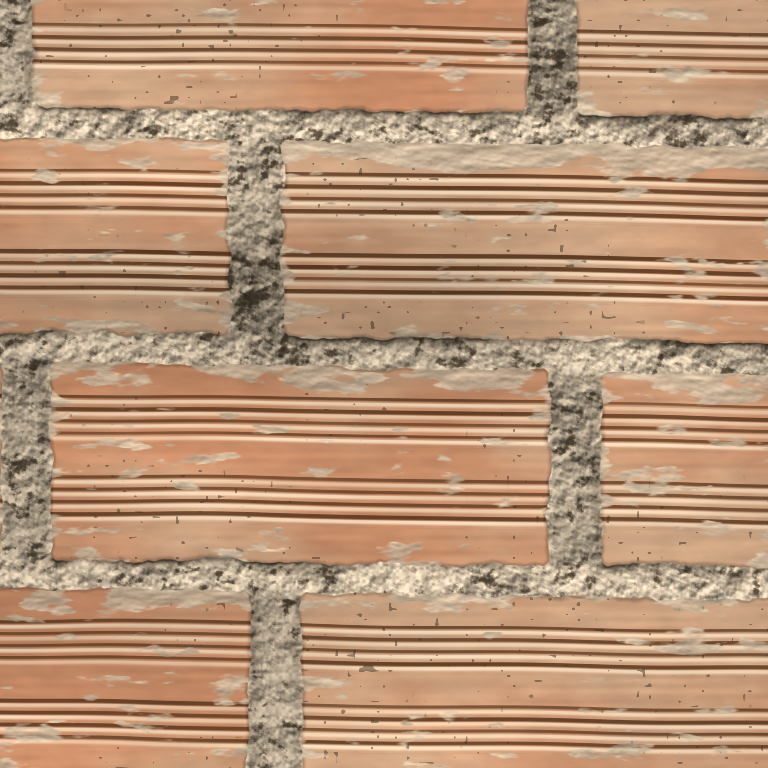
Write a WebGL 1 fragment shader that draws this texture.

```glsl
precision highp float;
// Weathered wall of ribbed clay blocks in a staggered bond with coarse mortar.
// Rounded-box distances lay out the blocks, a periodic profile cuts the ribs,
// and lit fractal noise gives the crumbly joints, smears and stains.
uniform vec2 u_resolution;

#define PITCH vec2(0.71, 0.294)       // block spacing
#define BLOCK vec2(0.65, 0.257)       // block size
#define ORIGIN vec2(0.357, -0.039)    // lower left corner of the first cell
#define STAGGER 0.31                  // shift of every other course
#define DRIFT 0.012                   // extra shift per course
#define TILT 0.014                    // sag of the courses to the right
#define RIB_PITCH 0.0625              // rib spacing in block heights
#define EDGE_ROUGHNESS 0.014
#define SMEAR_LEVEL 0.66              // lower leaves more mortar on the clay
#define GRAIN 0.3                     // strength of the mortar speckle

const vec3 CLAY = vec3(0.745, 0.52, 0.385);
const vec3 CLAY_PALE = vec3(0.765, 0.615, 0.49);
const vec3 CREAM = vec3(0.94, 0.85, 0.735);
const vec3 GROOVE = vec3(0.34, 0.21, 0.12);
const vec3 MORTAR = vec3(0.735, 0.67, 0.58);
const vec3 PIT = vec3(0.23, 0.19, 0.135);

float hash(vec2 p) {
  vec3 q = fract(p.xyx * 0.1031);
  q += dot(q, q.yzx + 33.33);
  return fract((q.x + q.y) * q.z);
}

float noise(vec2 p) {
  vec2 i = floor(p), f = fract(p);
  f = f * f * (3.0 - 2.0 * f);
  return mix(mix(hash(i), hash(i + vec2(1, 0)), f.x),
             mix(hash(i + vec2(0, 1)), hash(i + vec2(1, 1)), f.x), f.y);
}

float fbm(vec2 p) {
  float sum = 0.0, gain = 0.52;
  for (int i = 0; i < 4; i++) {
    sum += gain * noise(p);
    p = mat2(0.8, 0.6, -0.6, 0.8) * p * 2.03 + 17.3;
    gain *= 0.52;
  }
  return sum;
}

// Slope facing the light, which comes from the upper left
float relief(vec2 p, vec2 scale, float reach) {
  return fbm(p * scale) - fbm((p + reach * vec2(-0.5, 1.0)) * scale);
}

float band(float t, float lo, float hi) {
  return smoothstep(lo - 0.006, lo + 0.006, t) * (1.0 - smoothstep(hi - 0.006, hi + 0.006, t));
}

vec3 mortarColor(vec2 p, float headJoint) {
  float lit = 1.1 * relief(p, vec2(26.0, 34.0), 0.007) + 1.2 * relief(p, vec2(80.0, 95.0), 0.004);
  float coarse = fbm(p * 11.0 + 4.0) - 0.48;
  vec3 color = MORTAR * clamp(1.0 + lit + 0.6 * coarse, 0.4, 1.22);
  float hollow = fbm(p * 70.0 + 9.0) + 0.4 * lit + 0.35 * coarse - 0.05 * headJoint;
  color = mix(color, PIT, 0.75 * (1.0 - smoothstep(0.14, 0.4, hollow)));
  color *= 1.0 + GRAIN * (noise(p * 230.0) - 0.5);
  return color * (1.0 - 0.16 * headJoint);
}

// t runs from the top (0) to the bottom (1) of the block
vec3 clayColor(vec2 p, float t, vec2 id) {
  float stain = fbm(p * vec2(4.0, 9.0) + id * 5.0);
  float streak = noise(p * vec2(7.0, 150.0) + id * 11.0);
  float paleness = smoothstep(0.25, 0.8, stain + 0.4 * (hash(id + 21.0) - 0.5));
  vec3 color = mix(CLAY, CLAY_PALE, paleness);
  color *= 0.94 + 0.1 * streak + 0.12 * (fbm(p * vec2(30.0, 70.0)) - 0.48);

  // Two groups of four ribs: sharp shadowed groove, lit ledge, clay
  float ribbed = band(t, 0.155, 0.405) + band(t, 0.565, 0.815);
  float rib = (t - (t < 0.48 ? 0.155 : 0.565)) / RIB_PITCH;
  float u = fract(rib);
  float depth = hash(vec2(floor(rib) + (t < 0.48 ? 0.0 : 9.0), dot(id, vec2(7.0, 3.0)) + 50.0));
  float wear = noise(p * vec2(5.0, 60.0) + 6.0);
  float groove = smoothstep(0.0, 0.1, u) * (1.0 - smoothstep(0.2 + 0.12 * depth, 0.38 + 0.12 * depth, u));
  float ledge = smoothstep(0.38, 0.52, u) * (1.0 - smoothstep(0.62, 0.9, u));
  color = mix(color, CREAM, ribbed * ledge * (0.5 + 0.45 * wear));
  color = mix(color, GROOVE, ribbed * groove * (0.65 + 0.2 * depth + 0.15 * wear));

  // Rare tiny chips
  float chips = smoothstep(0.9, 0.94, noise(p * vec2(130.0, 150.0))) * smoothstep(0.5, 0.6, stain);
  return mix(color, PIT, 0.5 * chips);
}

void main() {
  vec2 p = gl_FragCoord.xy / u_resolution;
  float pixel = 1.0 / min(u_resolution.x, u_resolution.y);

  // Staggered cells, each holding one centred block
  vec2 wall = p - ORIGIN + vec2(0.0, TILT * p.x + 0.006 * (noise(p * vec2(4.0, 3.0)) - 0.5));
  float row = floor(wall.y / PITCH.y);
  wall.x += STAGGER * mod(row, 2.0) + DRIFT * row;
  vec2 id = vec2(floor(wall.x / PITCH.x), row);
  vec2 q = wall - (id + 0.5) * PITCH;
  vec2 halfSize = 0.5 * BLOCK - vec2(0.008, 0.003) * hash(id + 7.0);
  vec2 a = abs(q) - halfSize + 0.01;
  float d = length(max(a, 0.0)) + min(max(a.x, a.y), 0.0) - 0.01;
  d += EDGE_ROUGHNESS * (fbm(p * 30.0 + 3.0) - 0.5);

  // Joints, with broken shadow under and beside the blocks
  float headJoint = smoothstep(-0.005, 0.012, a.x - 0.01) * (1.0 - smoothstep(-0.01, 0.016, a.y - 0.01));
  vec3 mortar = mortarColor(p, headJoint);
  float side = max(0.75 * headJoint, smoothstep(-0.008, 0.002, -q.y - halfSize.y));
  float shadow = exp(-max(d, 0.0) * 190.0) * smoothstep(0.2, 0.55, fbm(p * vec2(10.0, 16.0) + 31.0));
  mortar = mix(mortar, PIT * 0.6, side * shadow);

  // Clay, worn at the rim and smeared with mortar mostly along the top
  float t = 0.5 - 0.5 * q.y / halfSize.y + 0.016 * (noise(vec2(p.x * 6.0, row * 3.7)) - 0.5);
  vec3 clay = clayColor(p, t, id) * (1.0 - 0.22 * smoothstep(-0.006, 0.0, d));
  float topSmear = 0.46 * hash(id + 13.0) * (1.0 - smoothstep(0.06, 0.17, t));
  float cover = fbm(p * vec2(17.0, 52.0) + 40.0) + topSmear + 0.12 * smoothstep(-0.02, 0.0, d);
  float scuff = relief(p, vec2(28.0, 75.0), 0.004);
  vec3 film = MORTAR * (1.02 + 0.9 * scuff);
  clay = mix(clay, film, 0.8 * smoothstep(SMEAR_LEVEL, SMEAR_LEVEL + 0.1, cover));

  vec3 color = mix(mortar, clay, 1.0 - smoothstep(-pixel, pixel, d));
  color *= 0.9 + 0.22 * noise(p * vec2(3.5, 5.0) + 2.0);
  gl_FragColor = vec4(color, 1.0);
}
```
